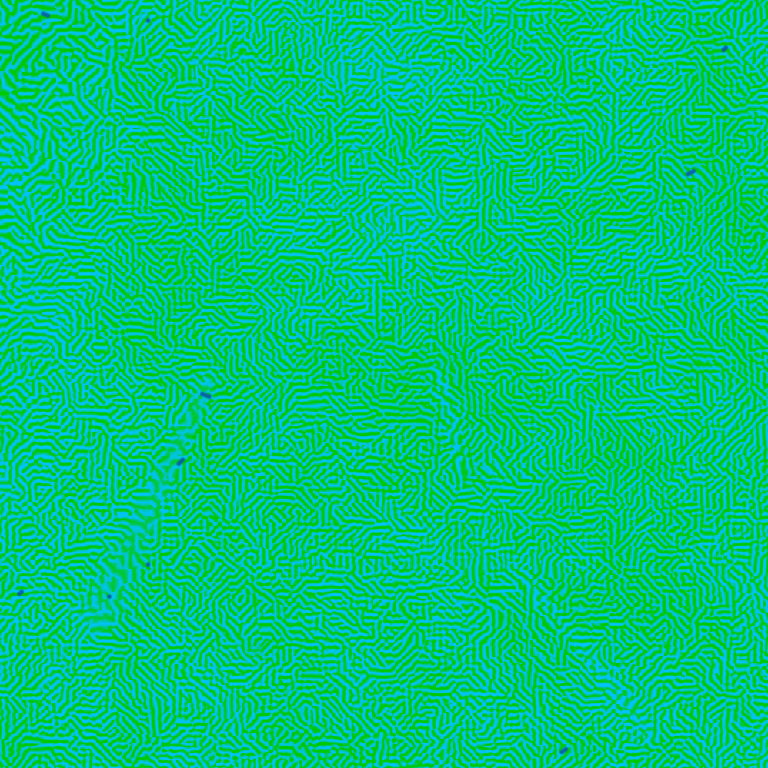
Reproduce this pattern procedurally as a WebGL 1 fragment shader.

```glsl
precision highp float;
// Fine green and cyan labyrinth: overlapping wave packets with snapped
// directions are summed as phasors, and the phase gives the stripe profile.
// Faint coarse seams and a few small blue dashes break up the texture.
uniform vec2 u_resolution;

const float PI = 3.14159265;

vec2 hash2(vec2 p) {
  vec3 q = fract(p.xyx * vec3(0.1031, 0.1030, 0.0973));
  q += dot(q, q.yzx + 33.33);
  return fract((q.xx + q.yz) * q.zy);
}

float noise(vec2 p) {
  vec2 i = floor(p), f = fract(p);
  f = f * f * (3.0 - 2.0 * f);
  float low = mix(hash2(i).x, hash2(i + vec2(1.0, 0.0)).x, f.x);
  float high = mix(hash2(i + vec2(0.0, 1.0)).x, hash2(i + 1.0).x, f.x);
  return mix(low, high, f.y);
}

float segment(vec2 p, vec2 a, vec2 b) {
  vec2 pa = p - a, ba = b - a;
  return length(pa - ba * clamp(dot(pa, ba) / dot(ba, ba), 0.0, 1.0));
}

// Main seam at the lower left, widening downwards
float mainSeam(vec2 p) {
  float d = segment(p, vec2(0.27, 0.50), vec2(0.13, 0.20));
  float width = mix(0.045, 0.015, clamp((p.y - 0.2) / 0.3, 0.0, 1.0));
  return 1.0 - smoothstep(0.0, width, d);
}

// Two thin seams at the centre and the lower right
float thinSeams(vec2 p) {
  float d = min(segment(p, vec2(0.57, 0.52), vec2(0.60, 0.39)),
                segment(p, vec2(0.69, 0.24), vec2(0.85, 0.04)));
  return 1.0 - smoothstep(0.0, 0.016, d);
}

// Phasor sum of jittered wave packets, two in each cell
vec2 labyrinth(vec2 p) {
  const float CELLS = 66.0;
  vec2 cell = floor(p * CELLS);
  vec2 sum = vec2(0.0);
  for (int y = -1; y <= 1; y++) {
    for (int x = -1; x <= 1; x++) {
      vec2 id = cell + vec2(float(x), float(y));
      vec2 mid = (id + 0.5) / CELLS;
      float calm = 1.0 - smoothstep(0.0, 0.35, mid.x + 0.4 * (1.0 - mid.y));
      float flow = 8.0 * noise(mid * 17.0 + 5.0);
      float coarse = max(mainSeam(mid), 0.6 * thinSeams(mid));
      float frequency = mix(117.0, 90.0, calm) * (1.0 - 0.4 * coarse);
      for (int k = 0; k < 2; k++) {
        vec2 seed = id + 71.0 * float(k) + 9.0;
        vec2 offset = p - (id + hash2(seed)) / CELLS;
        vec2 r = hash2(seed + 137.0);
        float angle = floor(flow + r.x * mix(1.7, 0.8, calm)) * PI / 4.0;
        float reach = max(0.0, 1.0 - dot(offset, offset) * CELLS * CELLS);
        float phase = 2.0 * PI * (r.y
          + frequency * dot(offset, vec2(cos(angle), sin(angle))));
        sum += reach * reach * vec2(cos(phase), sin(phase));
      }
    }
  }
  return sum;
}

// Sparse short dashes, more frequent along the main seam
float dashes(vec2 p) {
  vec2 id = floor(p * 24.0);
  vec2 r = hash2(id + 311.0), s = hash2(id + 523.0);
  vec2 centre = (id + 0.35 + 0.3 * r) / 24.0;
  float chance = 0.015 + 0.4 * mainSeam(centre);
  float angle = PI * (0.75 + 0.5 * r.x);
  vec2 arm = vec2(cos(angle), sin(angle)) * 0.005 * r.y;
  float d = segment(p, centre - arm, centre + arm);
  return step(s.x, chance) * (1.0 - smoothstep(0.001, 0.0045, d));
}

void main() {
  vec2 p = gl_FragCoord.xy / u_resolution;

  // Pull positions towards a fine lattice so that diagonals become stepped
  const float LATTICE = 230.0;
  vec2 stepped = p - 0.65 * sin(2.0 * PI * LATTICE * p) / (2.0 * PI * LATTICE);

  // Wave profile from the phase, softened only where packets cancel
  vec2 wave = labyrinth(stepped);
  float tone = 0.5 - 0.54 * wave.x / (length(wave) + 0.02);

  // Drift between greener and bluer areas, from broad to small patches
  float drift = noise(p * 4.0 + 2.0) - 0.5 + 0.6 * (noise(p * 11.0) - 0.5)
    + 0.7 * (noise(p * 30.0 + 7.0) - 0.5);
  tone += 0.2 * drift - 0.01;
  tone = mix(tone, 0.66, 0.35 * mainSeam(p));
  tone = clamp(tone + 0.15 * thinSeams(p), 0.0, 1.0);

  vec3 green = vec3(0.0, 0.785, 0.01);
  vec3 cyan = vec3(0.0, 0.762, 1.0);
  vec3 blue = vec3(0.03, 0.36, 0.66);
  vec3 color = mix(green, cyan, tone);
  color = mix(color, blue, 0.9 * dashes(p));
  gl_FragColor = vec4(color, 1.0);
}
```
